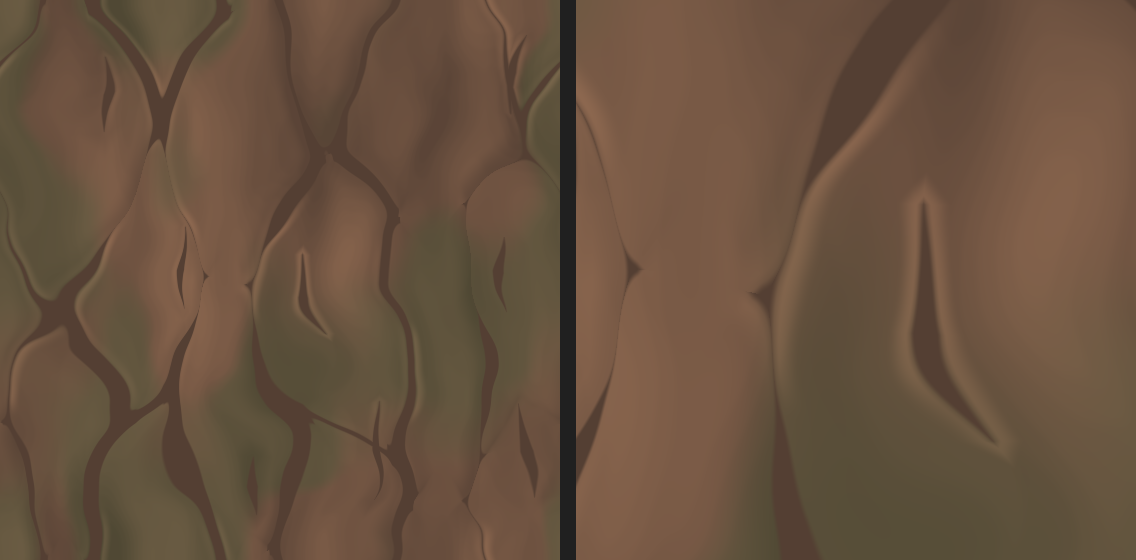
Left, the full canvas; right, a detail of the centre.
Write a three.js fragment shader that draws this texture.

```glsl
// Painted tree bark: tall warped plates split by dark tapering cracks, with lit
// rims, soft vertical brush tones and patches of moss. Plates are staggered
// cellular noise; tones are wrapped value noise, so the whole square tiles.
varying vec2 vUv;

const vec2 GRID = vec2(6.0, 2.0);      // plates across (even) and up
const vec2 STRETCH = vec2(1.0, 1.5);   // cell metric, gives plates pointed ends
const vec2 SPUR_GRID = vec2(4.0, 3.0); // cells that may hold a loose crack
const float CORNER = 0.006;            // rounding where cracks meet

const vec3 CRACK = vec3(0.328, 0.247, 0.199);
const vec3 BARK_DARK = vec3(0.355, 0.268, 0.215);
const vec3 BARK_LIGHT = vec3(0.525, 0.388, 0.298);
const vec3 MOSS_DARK = vec3(0.300, 0.288, 0.200);
const vec3 MOSS_LIGHT = vec3(0.420, 0.375, 0.272);

vec2 wrapCell(vec2 cell, vec2 period) {
  return floor(mod(cell + 0.5, period));
}

vec2 hash2(vec2 p) {
  vec2 k = vec2(dot(p, vec2(127.1, 311.7)), dot(p, vec2(269.5, 183.3)));
  return fract(sin(k) * 43758.5);
}

// Value noise that repeats after a whole number of cells
float noise(vec2 uv, vec2 period, float seed) {
  vec2 p = uv * period;
  vec2 i = floor(p);
  vec2 f = p - i;
  f = f * f * f * (f * (f * 6.0 - 15.0) + 10.0);
  float a = hash2(wrapCell(i, period) + seed).x;
  float b = hash2(wrapCell(i + vec2(1.0, 0.0), period) + seed).x;
  float c = hash2(wrapCell(i + vec2(0.0, 1.0), period) + seed).x;
  float d = hash2(wrapCell(i + 1.0, period) + seed).x;
  return mix(mix(a, b, f.x), mix(c, d, f.x), f.y);
}

// Bends the plates sideways, slowly and then in small kinks
vec2 bend(vec2 uv) {
  float slow = noise(uv, vec2(5.0, 6.0), 3.0) - 0.5;
  float kink = noise(uv, vec2(10.0, 14.0), 17.0) - 0.5;
  float lift = noise(uv, vec2(7.0, 5.0), 29.0) - 0.5;
  return uv + vec2(0.095 * slow + 0.03 * kink, 0.07 * lift);
}

// Plate centre in grid units; every other column is raised by half a plate
vec2 plateCentre(vec2 cell) {
  vec2 id = wrapCell(cell, GRID);
  vec2 jitter = hash2(id + 5.0) - 0.5;
  return cell + 0.5 + vec2(0.6, 0.5) * jitter + vec2(0.0, 0.5 * mod(id.x, 2.0));
}

// Distance to the plate border in canvas units. Also gives the outward
// direction of the border and the offset from the plate centre.
float plateBorder(vec2 uv, out vec2 outward, out vec2 offset) {
  vec2 p = uv * GRID;
  vec2 base = floor(p);
  vec2 nearest = vec2(9.0);
  for (int y = -2; y <= 2; y++) {
    for (int x = -2; x <= 2; x++) {
      vec2 r = (plateCentre(base + vec2(float(x), float(y))) - p) * STRETCH;
      if (dot(r, r) < dot(nearest, nearest)) nearest = r;
    }
  }
  float total = 1e-9;
  outward = vec2(0.0);
  for (int y = -2; y <= 2; y++) {
    for (int x = -3; x <= 3; x++) {
      vec2 r = (plateCentre(base + vec2(float(x), float(y))) - p) * STRETCH;
      vec2 gap = r - nearest;
      if (dot(gap, gap) > 0.0001) {
        vec2 n = normalize(gap);
        vec2 slope = n * GRID * STRETCH;
        float weight = exp(-dot(0.5 * (r + nearest), n) / length(slope) / CORNER);
        total += weight;
        outward += weight * normalize(slope);
      }
    }
  }
  outward /= total;
  offset = -nearest;
  return -CORNER * log(total);
}

// Distance to a short upright crack, pointed at both ends, in some cells
float spur(vec2 uv) {
  vec2 p = uv * SPUR_GRID;
  vec2 h = hash2(wrapCell(floor(p), SPUR_GRID) + 37.0);
  vec2 r = (fract(p) - 0.5 - vec2(0.5, 0.2) * (h - 0.5)) / SPUR_GRID;
  float reach = mix(0.05, 0.09, h.y);
  float taper = 1.0 - abs(r.y) / reach;
  float dist = abs(r.x) - 0.009 * max(taper, 0.0) + reach * max(-taper, 0.0);
  return fract(h.x * 7.0 + h.y) > 0.45 ? dist : 1.0;
}

// Soft steps that leave the overlapping edges of brush dabs
float dabs(float t, float steps) {
  float s = t * steps;
  return (floor(s) + smoothstep(0.3, 0.7, fract(s))) / steps;
}

float brushTone(vec2 uv) {
  float broad = noise(uv, vec2(6.0, 4.0), 53.0) - 0.5;
  float streak = noise(uv, vec2(14.0, 5.0), 61.0) - 0.5;
  float fine = noise(uv, vec2(31.0, 8.0), 71.0) - 0.5;
  float tone = 0.47 + 0.6 * broad + 0.5 * streak + 0.2 * fine;
  return mix(tone, dabs(tone, 10.0), 0.5);
}

void main() {
  vec2 uv = bend(vUv);
  vec2 outward, offset;
  float border = plateBorder(uv, outward, offset);

  // Crack width swells, tapers out in places and closes on level borders
  float swell = smoothstep(0.1, 0.9, noise(vUv, vec2(7.0, 6.0), 83.0));
  float open = 1.0 - smoothstep(0.7, 0.95, abs(outward.y));
  float inside = border - mix(-0.004, mix(-0.001, 0.0145, swell), open);
  inside = min(inside, spur(uv));

  // Plate tone: brush strokes, a lean to one side, crack shadow and lit rim
  float tone = brushTone(uv) + 0.25 * offset.x * smoothstep(0.0, 0.04, border);
  float shadeSide = 0.5 + 0.5 * dot(outward, vec2(0.8, -0.6));
  float patches = noise(vUv, vec2(8.0, 6.0), 97.0);
  float shadow = 1.0 - smoothstep(0.0, 0.045, inside);
  tone -= 0.4 * open * shadow * shadeSide * (1.0 - 0.7 * patches);
  float rim = smoothstep(0.0, 0.005, inside) * (1.0 - smoothstep(0.004, 0.018, inside));
  tone += 0.6 * open * rim * smoothstep(0.48, 0.8, patches) * (1.0 - 0.7 * shadeSide);
  tone = clamp(tone, 0.0, 1.15);

  // Moss in tall, soft-edged patches
  float growth = mix(noise(uv, vec2(6.0, 4.0), 113.0), noise(uv, vec2(10.0, 5.0), 127.0), 0.4);
  float moss = 0.78 * smoothstep(0.52, 0.74, growth);
  vec3 colour = mix(BARK_DARK, BARK_LIGHT, tone);
  colour = mix(colour, mix(MOSS_DARK, MOSS_LIGHT, tone), moss);

  float crack = 1.0 - smoothstep(-0.0015, 0.002, inside);
  gl_FragColor = vec4(mix(colour, CRACK, crack), 1.0);
}
```
